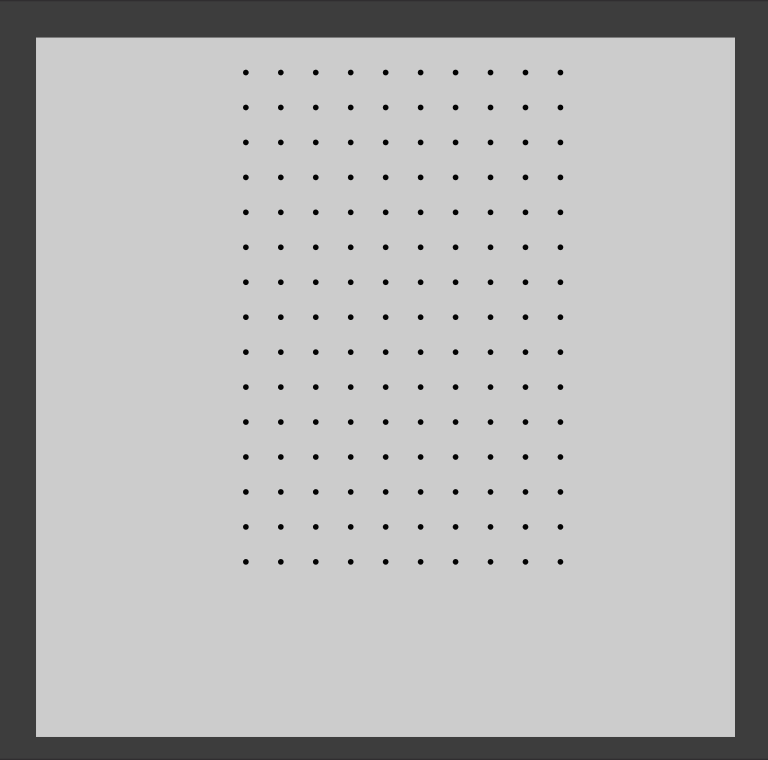
Reproduce this pattern procedurally as a Shadertoy shader.

```glsl
// A pale square panel on a dark frame, with a grid of small black dots.
#define PANEL_MIN vec2(0.0474, 0.0303)
#define PANEL_MAX vec2(0.9671, 0.9506)
#define GRID_ORIGIN vec2(0.3235, 0.2607)
#define GRID_STEP 0.04599
#define GRID_COUNT vec2(10.0, 15.0)
#define DOT_RADIUS 0.0037
#define RIM_WIDTH 0.0018
#define PANEL_COLOR vec3(0.80)
#define FRAME_COLOR vec3(0.24)
#define RIM_COLOR vec3(0.19, 0.18, 0.19)
#define DOT_COLOR vec3(0.01)

// Signed distance to an axis-aligned box given by two corners
float boxDistance(vec2 p, vec2 lo, vec2 hi) {
    vec2 d = abs(p - 0.5 * (lo + hi)) - 0.5 * (hi - lo);
    return length(max(d, 0.0)) + min(max(d.x, d.y), 0.0);
}

// Signed distance to the nearest dot of the finite grid
float dotDistance(vec2 p) {
    vec2 cell = (p - GRID_ORIGIN) / GRID_STEP;
    vec2 nearest = clamp(floor(cell + 0.5), vec2(0.0), GRID_COUNT - 1.0);
    return length(cell - nearest) * GRID_STEP - DOT_RADIUS;
}

// Coverage of a shape, smoothed over one pixel
float coverage(float distance, float pixel) {
    return clamp(0.5 - distance / pixel, 0.0, 1.0);
}

void mainImage(out vec4 fragColor, in vec2 fragCoord) {
    float pixel = 1.0 / iResolution.y;
    vec2 p = fragCoord * pixel;

    // Frame with a faint darker rim along the top and bottom
    float rim = min(p.y, 1.0 - p.y) - RIM_WIDTH;
    vec3 color = mix(FRAME_COLOR, RIM_COLOR, coverage(rim, pixel));

    // Panel, then dots
    color = mix(color, PANEL_COLOR, coverage(boxDistance(p, PANEL_MIN, PANEL_MAX), pixel));
    color = mix(color, DOT_COLOR, coverage(dotDistance(p), pixel));

    fragColor = vec4(color, 1.0);
}
```
